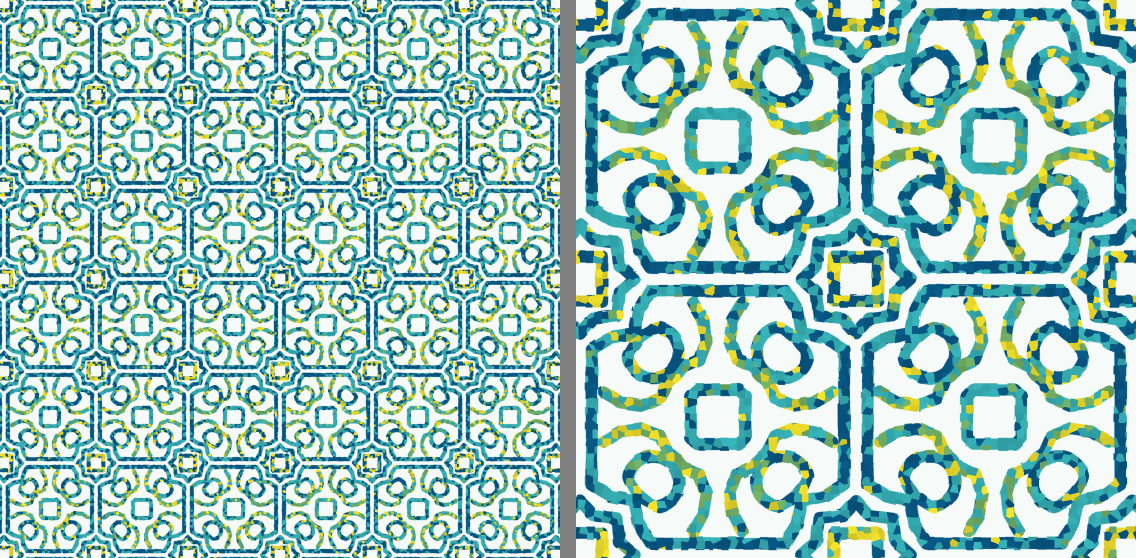
Left, the full canvas; right, a detail of the centre.
Give the GLSL for this pattern, as a Shadertoy shader.

```glsl
// Mosaic tile lattice: framed squares, looped petals and corner stars in bands of chips.
// Each repeat is folded to one eighth, where line distances define the bands; an
// unfolded Voronoi grid then colours the chips so that every repeat varies slightly.
#define REPEATS 6.085
#define SPAN 188.0
#define HALF_WIDTH 4.2
#define CHIP_SIZE 5.4
#define EDGE_WEAR 1.1
#define PAPER vec3(0.965, 0.985, 0.98)
#define NAVY vec3(0.03, 0.33, 0.50)
#define TEAL vec3(0.20, 0.66, 0.68)
#define GREEN vec3(0.43, 0.66, 0.38)
#define YELLOW vec3(0.89, 0.83, 0.16)

float hash(vec2 p) {
    vec3 v = fract(vec3(p.xyx) * 0.1031);
    v += dot(v, v.yzx + 33.33);
    return fract((v.x + v.y) * v.z);
}

// Distance to the segment from a to b
float segment(vec2 p, vec2 a, vec2 b) {
    vec2 d = b - a;
    return length(p - a - d * clamp(dot(p - a, d) / dot(d, d), 0.0, 1.0));
}

// Identity of the nearest jittered mosaic chip
vec2 nearestChip(vec2 p) {
    vec2 cell = floor(p), chip = cell;
    float best = 9.0;
    for (int y = -1; y <= 1; y++)
    for (int x = -1; x <= 1; x++) {
        vec2 id = cell + vec2(x, y);
        vec2 site = id + 0.5 + 0.6 * (vec2(hash(id), hash(id + 71.3)) - 0.5);
        float d = dot(p - site, p - site);
        if (d < best) { best = d; chip = id; }
    }
    return chip;
}

// Keep the nearer band; mix holds cumulative shares of navy, teal and green
void addBand(float d, vec3 shares, inout float nearest, inout vec3 mixShares) {
    if (d < nearest) { nearest = d; mixShares = shares; }
}

vec3 tileColor(vec2 q, float pixel) {
    // Fold the repeat about its axes and diagonal
    vec2 p = abs(fract(q) - 0.5) * SPAN;
    p = vec2(max(p.x, p.y), min(p.x, p.y));
    float d = 1e3;
    vec3 shares = vec3(0.0);

    // Rounded centre square
    float square = min(segment(p, vec2(18.5, 0), vec2(18.5, 14)),
                       segment(p, vec2(18.5, 14), vec2(16.3)));
    addBand(square, vec3(0.18, 0.87, 0.97), d, shares);

    // Waisted arms around the square
    float arms = min(segment(p, vec2(78, 17), vec2(66, 10)),
                     segment(p, vec2(66, 10), vec2(52, 8)));
    arms = min(arms, segment(p, vec2(52, 8), vec2(39, 13)));
    arms = min(arms, segment(p, vec2(39, 13), vec2(34, 24)));
    arms = min(arms, segment(p, vec2(34, 24), vec2(28.5)));
    addBand(arms, vec3(0.10, 0.42, 0.74), d, shares);

    // Petal loop, notched towards the star
    vec2 petal = p - 44.0;
    float reach = length(petal);
    float outward = (petal.x + petal.y) * 0.7071 / max(reach, 0.01);
    float loop = abs(reach - 17.5 + 4.0 * smoothstep(0.5, 1.0, outward));
    addBand(loop, vec3(0.42, 0.80, 0.88), d, shares);

    // Tile frame, bent inwards around each corner
    addBand(segment(p, vec2(86, 0), vec2(86, 46)), vec3(0.65, 0.97, 0.98), d, shares);
    float bend = min(segment(p, vec2(86, 46), vec2(73, 54)),
                     segment(p, vec2(73, 54), vec2(57)));
    addBand(bend, vec3(0.25, 0.96, 0.98), d, shares);

    // Corner star and the small square inside it
    float star = min(segment(p, vec2(94, 57), vec2(85, 67)),
                     segment(p, vec2(85, 67), vec2(69)));
    addBand(star, vec3(0.40, 0.93, 0.96), d, shares);
    addBand(segment(p, vec2(79), vec2(94, 79)), vec3(0.47, 0.56, 0.62), d, shares);

    // Chip colour and ragged band edge
    vec2 chip = nearestChip(q * SPAN / CHIP_SIZE);
    float pick = hash(chip + 19.7);
    vec3 ink = pick < shares.x ? NAVY : pick < shares.y ? TEAL
             : pick < shares.z ? GREEN : YELLOW;
    ink *= 0.92 + 0.16 * hash(chip + 43.1);
    float edge = d - HALF_WIDTH - EDGE_WEAR * (hash(chip + 7.9) - 0.5);
    return mix(ink, PAPER, smoothstep(-0.5 * pixel, 0.5 * pixel, edge));
}

void mainImage(out vec4 fragColor, in vec2 fragCoord) {
    float scale = REPEATS / iResolution.x;
    vec3 color = vec3(0.0);
    // Four samples soften the chip joints
    for (int i = 0; i < 4; i++) {
        vec2 offset = vec2(i % 2, i / 2) * 0.5 - 0.25;
        vec2 q = (fragCoord + offset - 0.5 * iResolution.xy) * scale;
        color += tileColor(q, scale * SPAN) * 0.25;
    }
    fragColor = vec4(color, 1.0);
}
```
